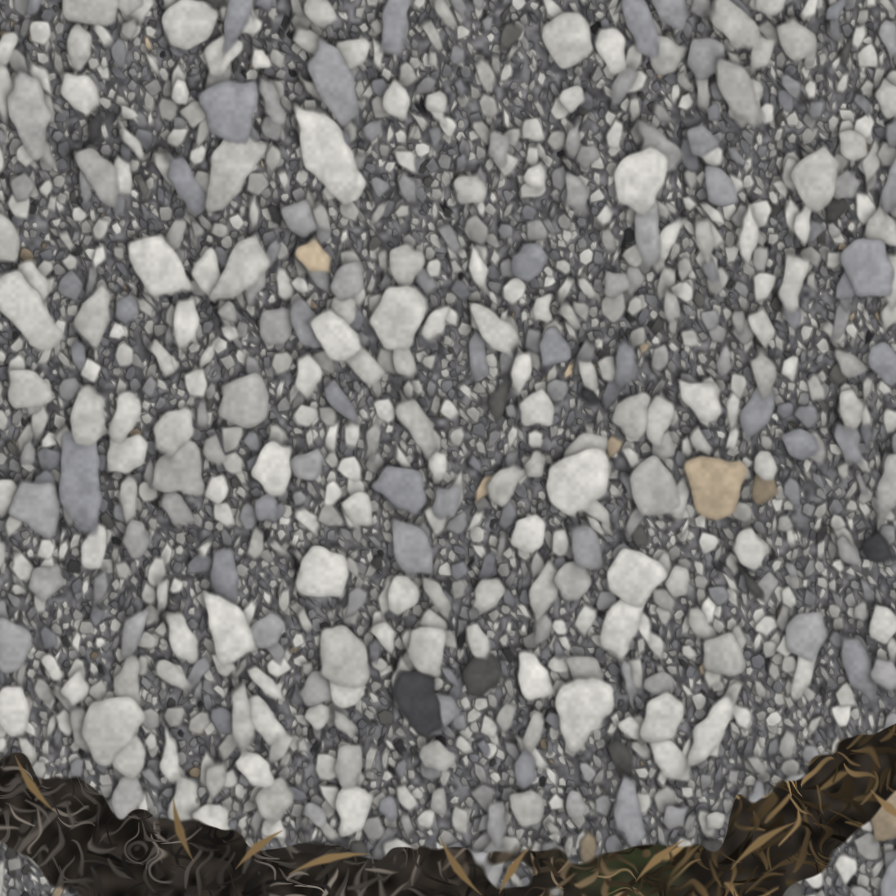
Give the GLSL for this texture, as a three.js fragment shader.

```glsl
varying vec2 vUv;

const float TAU = 6.2832;
const float SOFT = 0.0021;
const vec3 COOL = vec3(0.985, 0.99, 1.02);
const vec3 WARM = vec3(1.01, 1.0, 0.97);
const vec3 OCHRE = vec3(1.0, 0.91, 0.78);
const vec3 SOIL = vec3(0.14, 0.125, 0.11);
const vec3 DRY_TWIG = vec3(0.46, 0.43, 0.40);
const vec3 STRAW = vec3(0.52, 0.43, 0.30);
const vec3 MOSS = vec3(0.24, 0.29, 0.17);

vec2 hash2(vec2 p) {
  vec3 q = fract(p.xyx * vec3(0.1031, 0.1030, 0.0973));
  q += dot(q, q.yzx + 33.33);
  return fract((q.xx + q.yz) * q.zy);
}

float noise(vec2 p) {
  vec2 i = floor(p), f = fract(p);
  f = f * f * (3.0 - 2.0 * f);
  float low = mix(hash2(i).x, hash2(i + vec2(1.0, 0.0)).x, f.x);
  float high = mix(hash2(i + vec2(0.0, 1.0)).x, hash2(i + 1.0).x, f.x);
  return mix(low, high, f.y);
}

vec2 rotate(vec2 p, float angle) {
  float c = cos(angle), s = sin(angle);
  return vec2(c * p.x + s * p.y, c * p.y - s * p.x);
}

float inside(float dist) {
  return 1.0 - smoothstep(-SOFT, SOFT, dist);
}

float smoothMax(float a, float b, float k) {
  float h = max(k - abs(a - b), 0.0) / k;
  return max(a, b) + h * h * k * 0.25;
}

// Rounded convex polygon with uneven sides, about one unit in radius
float stoneDistance(vec2 p, vec2 seed) {
  float d = -1.0;
  for (int i = 0; i < 7; i++) {
    vec2 h = hash2(seed + float(i) * 7.31);
    float a = (float(i) + 0.8 * h.x) * TAU / 7.0;
    d = smoothMax(d, dot(p, vec2(cos(a), sin(a))) - mix(0.62, 1.02, h.y), 0.16);
  }
  return d;
}

// One layer of scattered stones, each with a contact shadow
void layStones(inout vec3 color, vec2 uv, float cells, float density, float radius, vec2 tones, float seed) {
  vec2 p = uv * cells + seed * 0.37;
  float rim = min(0.004, 0.08 / cells);
  float grain = noise(uv * 75.0 + seed) * 0.6 + noise(uv * 200.0) * 0.4 - 0.5;
  float wobble = 0.0045 * (noise(uv * 70.0 + seed) - 0.5) * min(1.0, 20.0 / cells);
  for (int j = -1; j <= 1; j++) {
    for (int i = -1; i <= 1; i++) {
      vec2 id = floor(p) + vec2(float(i), float(j));
      vec2 place = hash2(id + seed);
      if (place.x > density) continue;
      vec2 jitter = hash2(id + seed + 57.0);
      vec2 form = hash2(id + seed + 113.0);
      vec2 kind = hash2(id + seed + 171.0);
      vec2 offset = p - id - 0.5 - 0.55 * (jitter - 0.5);
      float size = radius * mix(0.6, 1.15, place.y);
      float stretch = sqrt(mix(1.1, 2.8, form.x * form.x));
      vec2 q = rotate(offset, (kind.y - 0.4) * 1.4) * vec2(stretch, 1.0 / stretch) / size;
      float dist = stoneDistance(q, id + seed) * size / (stretch * cells) + wobble;

      float side = dot(offset, vec2(-0.8, 0.5)) / (length(offset) + 0.001);
      color *= 1.0 - (0.30 + 0.24 * side) * exp(-max(dist, 0.0) / rim);

      float tone = mix(tones.x, tones.y, form.y);
      tone *= kind.x < 0.035 ? 0.48 : 1.0;
      tone *= 1.0 + 0.1 * dot(offset, vec2(0.5, 0.6)) / size + 0.24 * grain;
      tone *= 1.0 - 0.16 * smoothstep(-rim * 1.5, rim * 0.3, dist);
      vec3 tint = kind.x > 0.99 ? OCHRE : mix(COOL, WARM, smoothstep(0.0, 0.5, form.y));
      color = mix(color, tone * tint, inside(dist));
    }
  }
}

// One layer of short bowed twigs
void layTwigs(inout vec3 color, vec2 uv, float cells, vec3 tint, float seed) {
  vec2 p = uv * cells + 1.2 * noise(uv * 40.0 + seed);
  for (int j = -1; j <= 1; j++) {
    for (int i = -1; i <= 1; i++) {
      vec2 id = floor(p) + vec2(float(i), float(j));
      vec2 a = hash2(id + seed), b = hash2(id + seed + 41.0);
      vec2 q = rotate(p - id - a, b.x * TAU);
      float bow = q.y - (b.y - 0.5) * 0.8 * q.x * q.x;
      float d = max(abs(bow) - mix(0.06, 0.17, a.x) * (1.0 - q.x * q.x), abs(q.x) - 0.8);
      color = mix(color, tint * mix(0.35, 1.2, a.y), inside(d / cells));
    }
  }
}

// Earth below the gravel, bared between a ragged top edge and two corners
float soilMask(vec2 uv) {
  float left = max(0.6 - uv.x, 0.0), right = max(uv.x - 0.62, 0.0);
  float top = 0.035 + 0.33 * left * left + 1.2 * right * right;
  top += 0.05 * (noise(uv * 14.0) - 0.5) + 0.035 * (noise(uv * 45.0) - 0.5);
  float bottom = max(0.055 - 0.55 * uv.x, 0.9 * (uv.x - 0.88));
  bottom += 0.03 * (noise(uv * 35.0) - 0.5);
  return smoothstep(-0.003, 0.003, top - uv.y) * smoothstep(-0.003, 0.003, uv.y - bottom);
}

void main() {
  vec2 uv = vUv;
  vec3 color = vec3(0.425, 0.425, 0.435) * mix(0.65, 1.3, noise(uv * 140.0));
  layStones(color, uv, 90.0, 0.9, 0.50, vec2(0.36, 0.76), 11.0);
  layStones(color, uv, 60.0, 0.72, 0.50, vec2(0.42, 0.80), 23.0);
  layStones(color, uv, 35.0, 0.62, 0.48, vec2(0.48, 0.83), 37.0);
  layStones(color, uv, 20.0, 0.55, 0.45, vec2(0.55, 0.83), 53.0);
  layStones(color, uv, 11.5, 0.52, 0.43, vec2(0.57, 0.81), 71.0);

  vec3 ground = SOIL * mix(0.5, 1.6, noise(uv * 60.0));
  ground = mix(ground, MOSS, 0.7 * (1.0 - smoothstep(0.02, 0.09, abs(uv.x - 0.7))) * noise(uv * 45.0));
  vec3 litter = mix(DRY_TWIG, STRAW, smoothstep(0.4, 0.8, uv.x)) * mix(0.4, 1.1, noise(uv * 16.0));
  layTwigs(ground, uv, 32.0, litter * 0.65, 5.0);
  layTwigs(ground, uv, 44.0, litter, 19.0);
  color = mix(color, ground, soilMask(uv));

  // Long dry blades along the bottom
  for (int i = 0; i < 9; i++) {
    vec2 a = hash2(vec2(float(i), 3.0)), b = hash2(vec2(float(i), 29.0));
    float x = (float(i) + a.x) / 9.0;
    vec2 q = rotate(uv - vec2(x, 0.03 + 0.35 * pow(abs(x - 0.55), 2.0)), (b.x - 0.6) * 2.4);
    float span = mix(0.025, 0.05, a.y);
    float d = max(abs(q.x - 3.0 * q.y * q.y) - 0.005 * (1.0 - abs(q.y) / span), abs(q.y) - span);
    color = mix(color, STRAW * mix(0.8, 1.2, b.y), inside(d));
  }
  gl_FragColor = vec4(color, 1.0);
}
```
